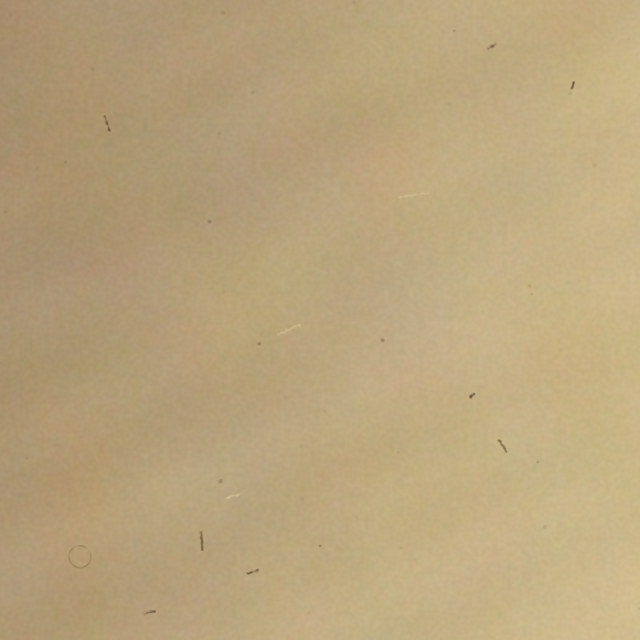
A WebGL 2 fragment shader for this texture:

```glsl
#version 300 es
precision highp float;
// A smooth tan surface, shaded from a dim left side to a bright lower right.
// Gradient noise adds tinted clouds, slanted smears and fine grain; loops
// scatter soft dots, thin dark flecks, pale scratches and one faint ring.

uniform vec2 u_resolution;
out vec4 fragColor;

const vec3 DARK_TAN = vec3(0.68, 0.59, 0.45);
const vec3 LIGHT_TAN = vec3(0.78, 0.70, 0.53);
const vec3 FLECK_BROWN = vec3(0.34, 0.25, 0.15);
const vec3 SCRATCH_CREAM = vec3(0.87, 0.79, 0.62);
const vec3 WARM_TINT = vec3(0.012, 0.0, -0.045);  // yellow against grey
const vec3 PINK_TINT = vec3(0.022, -0.014, 0.008); // pink against green
const vec2 LIGHT_SLOPE = vec2(0.88, -0.28);
const float LIGHT_GAIN = 1.5;
const float SMEAR_ANGLE = 0.45;
const float SMEAR_AMOUNT = 0.035;
const float CLOUD_AMOUNT = 0.025;
const float GRAIN_AMOUNT = 0.022;
const float EDGE = 0.0022;
const int DOT_COUNT = 44;
const int FLECK_COUNT = 8;
const int SCRATCH_COUNT = 3;
const vec2 RING_CENTER = vec2(0.125, 0.13);
const float RING_RADIUS = 0.017;

// Integer hash giving two values in 0..1.
vec2 hash2(ivec2 cell) {
    uvec2 v = uvec2(cell) * 1664525u + 1013904223u;
    v.x += v.y * 1664525u;
    v.y += v.x * 1664525u;
    v ^= v >> 16u;
    v.x += v.y * 1664525u;
    v.y += v.x * 1664525u;
    v ^= v >> 16u;
    return vec2(v & 65535u) / 65535.0;
}

float cornerSlope(ivec2 cell, vec2 offset) {
    float angle = 6.2832 * hash2(cell).x;
    return dot(vec2(cos(angle), sin(angle)), offset);
}

float gradientNoise(vec2 p) {
    ivec2 i = ivec2(floor(p));
    vec2 f = fract(p);
    vec2 w = f * f * f * (f * (f * 6.0 - 15.0) + 10.0);
    float low = mix(cornerSlope(i, f), cornerSlope(i + ivec2(1, 0), f - vec2(1, 0)), w.x);
    float high = mix(cornerSlope(i + ivec2(0, 1), f - vec2(0, 1)),
                     cornerSlope(i + ivec2(1, 1), f - vec2(1, 1)), w.x);
    return mix(low, high, w.y);
}

float cloudNoise(vec2 p) {
    float sum = 0.0, weight = 0.6;
    for (int i = 0; i < 4; i++) {
        sum += weight * gradientNoise(p);
        p = mat2(1.6, 1.2, -1.2, 1.6) * p + 7.3;
        weight *= 0.55;
    }
    return sum;
}

vec2 rotate(vec2 p, float angle) {
    float c = cos(angle), s = sin(angle);
    return vec2(c * p.x + s * p.y, c * p.y - s * p.x);
}

float softFill(float dist) {
    return 1.0 - smoothstep(-EDGE, EDGE, dist);
}

// Tiny round stains, most of them barely visible.
float dots(vec2 p) {
    float cover = 0.0;
    for (int i = 0; i < DOT_COUNT; i++) {
        vec2 look = hash2(ivec2(i, 301));
        float radius = mix(0.001, 0.0035, look.x);
        float strength = mix(0.08, 0.5, pow(look.y, 5.0));
        cover = max(cover, strength * softFill(length(p - hash2(ivec2(i, 300))) - radius));
    }
    return cover;
}

// Short strokes with ragged, broken outlines.
float strokes(vec2 p, int count, int seed, vec2 angles, vec2 lengths, float width) {
    float cover = 0.0;
    float ragged = gradientNoise(p * 160.0);
    for (int i = 0; i < count; i++) {
        vec2 look = hash2(ivec2(i, seed + 1));
        vec2 q = rotate(p - hash2(ivec2(i, seed)), mix(angles.x, angles.y, look.x));
        float halfLength = mix(lengths.x, lengths.y, look.y);
        q.x -= clamp(q.x, -halfLength, halfLength);
        float dist = length(q) - width + 0.003 * ragged;
        cover = max(cover, mix(0.9, 0.55, look.y) * softFill(dist));
    }
    return cover;
}

void main() {
    vec2 p = gl_FragCoord.xy / u_resolution.y;

    // Light falloff across the surface
    vec3 color = mix(DARK_TAN, LIGHT_TAN, 0.5 + LIGHT_GAIN * dot(p - 0.5, LIGHT_SLOPE));

    // Clouds, slanted smears and grain
    vec2 along = rotate(p, SMEAR_ANGLE);
    color += SMEAR_AMOUNT * gradientNoise(along * vec2(1.8, 8.0) + 3.7);
    color += CLOUD_AMOUNT * cloudNoise(p * 5.0 + 11.0);
    color += WARM_TINT * (cloudNoise(p * 4.0 + 31.0) + 0.4 * gradientNoise(p * 50.0));
    color += PINK_TINT * (cloudNoise(p * 6.0 + 57.0) + 0.5 * gradientNoise(p * 65.0));
    color += GRAIN_AMOUNT * (gradientNoise(p * 130.0) + 0.6 * gradientNoise(p * 60.0 + 5.0));

    // Stains, flecks and scratches
    float ring = softFill(abs(length(p - RING_CENTER) - RING_RADIUS) - 0.0006);
    ring *= 0.3 + 0.6 * gradientNoise(p * 70.0);
    float fleck = strokes(p, FLECK_COUNT, 520, vec2(0.1, 2.2), vec2(0.002, 0.016), 0.0013);
    float scratch = strokes(p, SCRATCH_COUNT, 740, vec2(0.1, 0.5), vec2(0.004, 0.03), 0.0012);
    color = mix(color, FLECK_BROWN, max(max(dots(p), fleck), max(ring, 0.0)));
    color = mix(color, SCRATCH_CREAM, 0.8 * scratch);

    fragColor = vec4(color, 1.0);
}
```
